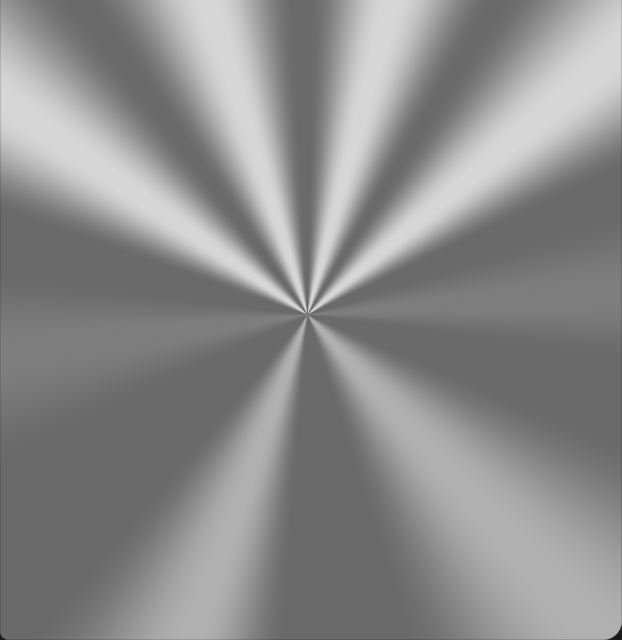
Write a Shadertoy shader that draws this background.

```glsl
// Brushed-metal conic sheen: soft grey rays fan out from a point near the centre.
// Each ray is an angular bump with its own direction, side widths and strength;
// the lower corners are rounded off against a dark surround.

// Rays: clockwise angle from up, falloff before, falloff after (degrees), lift
const vec4 RAYS[8] = vec4[8](
    vec4( 15.0, 15.0, 16.0, 0.425), vec4( 50.0, 18.5, 15.5, 0.425),
    vec4( 86.0, 15.0, 13.0, 0.080), vec4(138.0, 27.0, 26.0, 0.275),
    vec4(199.5, 16.0, 22.0, 0.275), vec4(263.0, 20.0, 16.0, 0.080),
    vec4(305.0, 17.0, 18.5, 0.425), vec4(342.5, 18.0, 15.5, 0.425));

float rayLift(float angle, vec4 ray) {
    float offset = mod(angle - ray.x + 180.0, 360.0) - 180.0;
    float width = offset < 0.0 ? ray.y : ray.z;
    return ray.w * (1.0 - smoothstep(0.06, 0.98, abs(offset) / width));
}

// Signed distance to a quarter-round corner at the origin, positive outside
float cornerDistance(vec2 p, float radius) {
    return length(max(radius - p, 0.0)) - radius;
}

void mainImage(out vec4 fragColor, in vec2 fragCoord) {
    vec2 size = iResolution.xy / iResolution.y;
    vec2 uv = fragCoord / iResolution.y;
    float pixel = 1.0 / iResolution.y;

    // Sum the rays by direction
    vec2 p = uv - vec2(0.4945, 0.508) * size;
    float angle = degrees(atan(p.x, p.y + 1e-6));
    float sheen = 0.415;
    for (int i = 0; i < 8; i++) sheen += rayLift(angle, RAYS[i]);

    // Blend to an even grey where the rays converge
    sheen = mix(0.48, sheen, smoothstep(0.0, 0.008, length(p)));

    // Rounded lower corners
    float outside = max(cornerDistance(uv, 0.014),
                        cornerDistance(vec2(size.x - uv.x, uv.y), 0.030));
    sheen = mix(sheen, 0.1, smoothstep(-pixel, pixel, outside));

    fragColor = vec4(vec3(sheen), 1.0);
}
```
